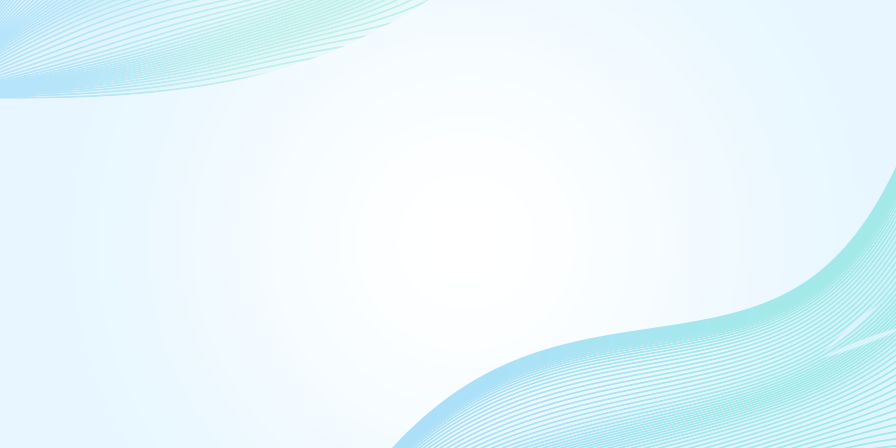
Write a Shadertoy shader that draws this background.

```glsl
// Pale radial backdrop with two ribbons of fine flowing lines in opposite corners.
#define GLOW_CENTER vec2(1.04, 0.46)
#define GLOW_RADIUS 1.0
#define LINE_WIDTH 0.0042
#define LINE_OPACITY 0.85
#define LOWER_LINES 35.0
#define UPPER_LINES 32.0

const vec3 WHITE = vec3(1.0);
const vec3 ICE   = vec3(0.908, 0.968, 1.0);
const vec3 SKY   = vec3(0.62, 0.86, 0.97);
const vec3 TEAL  = vec3(0.59, 0.905, 0.90);
const vec3 MINT  = vec3(0.66, 0.92, 0.885);

// Lines of constant canvas width along whole values of a phase field.
// Where the field is steep the lines merge into a solid band.
float contourLines(float phase) {
    float perPixel = max(length(vec2(dFdx(phase), dFdy(phase))), 1e-5);
    float halfWidth = 0.5 * LINE_WIDTH * perPixel * iResolution.y;
    float dist = abs(fract(phase) - 0.5);
    float line = clamp((halfWidth - dist) / perPixel + 0.5, 0.0, 1.0);
    float average = min(2.0 * halfWidth, 1.0);
    return mix(line, average, smoothstep(0.35, 0.8, perPixel));
}

// Smooth step of the phase that packs lines around a centre.
float packAround(float t, float center, float width) {
    return tanh((t - center) / width);
}

// Antialiased inside mask of a signed field.
float inside(float field) {
    float w = max(length(vec2(dFdx(field), dFdy(field))), 1e-5);
    return clamp(field / w + 0.5, 0.0, 1.0);
}

// Streak that tapers to a point at both ends.
float streak(vec2 p, vec2 a, vec2 b, float width) {
    vec2 ab = b - a;
    float h = clamp(dot(p - a, ab) / dot(ab, ab), 0.0, 1.0);
    float radius = width * 4.0 * h * (1.0 - h);
    float px = 1.0 / iResolution.y;
    return smoothstep(px, -px, length(p - a - ab * h) - radius);
}

float lowerRibbonEdge(float x) {
    float u = x - 1.45;
    return 0.267 + 0.15 * u + 0.95 * u * u * u + 2.4 * pow(max(u, 0.0), 5.0);
}

float upperRibbonEdge(float x) {
    return 0.78 + x * x * (0.03 + 0.22 * x);
}

vec3 drawLowerRibbon(vec3 color, vec2 p) {
    float top = lowerRibbonEdge(p.x);
    float bottom = -0.08 + 0.3 * (p.x - 1.5);
    float t = (top - p.y) / max(top - bottom, 0.05);
    float phase = LOWER_LINES * (t + 0.35 * packAround(t, 0.0, 0.1)
                                   + 0.09 * packAround(t, 0.62, 0.09));
    float lines = contourLines(phase);
    float mask = inside(t) * smoothstep(0.8, 0.86, p.x);

    // Soft fill, stronger by the rim, the inner fold and the right end.
    float fold = exp(-pow((t - 0.62) / 0.13, 2.0));
    float rim = exp(-pow(t / 0.13, 2.0));
    float rightEnd = smoothstep(1.6, 2.0, p.x) * (1.0 - smoothstep(0.2, 0.8, t));
    float tint = 0.12 + 0.3 * fold + 0.4 * rim + 0.25 * rightEnd;
    vec3 ink = mix(SKY, TEAL, smoothstep(0.95, 1.85, p.x));
    float cover = max(lines * LINE_OPACITY, clamp(tint, 0.0, 0.9));
    color = mix(color, ink, cover * mask);

    // Bright gaps between the folds.
    float gaps = max(streak(p, vec2(1.83, 0.20), vec2(2.03, 0.275), 0.006),
                     streak(p, vec2(1.84, 0.215), vec2(1.96, 0.32), 0.005));
    return mix(color, ICE, 0.75 * gaps * mask);
}

vec3 drawUpperRibbon(vec3 color, vec2 p) {
    float height = p.y - upperRibbonEdge(p.x);
    float t = height / (0.25 + 1.6 * p.x);
    float foldCenter = 0.52 - 0.65 * p.x;
    float phase = UPPER_LINES * t + 8.0 * packAround(t, 0.075, 0.06)
                + 3.0 * packAround(t, foldCenter, 0.1);
    float lines = contourLines(phase);
    float fold = exp(-pow((t - 0.075) / 0.045, 2.0));
    float upperFold = exp(-pow((t - foldCenter) / 0.09, 2.0))
                    * (1.0 - smoothstep(0.2, 0.5, p.x));
    float tint = 0.1 + 0.3 * fold + 0.25 * upperFold;
    vec3 ink = mix(SKY, MINT, smoothstep(0.05, 0.6, p.x));
    float cover = max(lines * 0.8 * LINE_OPACITY, tint);
    return mix(color, ink, cover * inside(height));
}

void mainImage(out vec4 fragColor, in vec2 fragCoord) {
    // Canvas units: height is 1; the layout spans a width of 2.
    vec2 p = fragCoord / iResolution.xy * vec2(2.0, 1.0);

    float glow = smoothstep(0.0, 1.0, length(p - GLOW_CENTER) / GLOW_RADIUS);
    vec3 color = mix(WHITE, ICE, glow);
    color = drawUpperRibbon(color, p);
    color = drawLowerRibbon(color, p);
    fragColor = vec4(color, 1.0);
}
```
